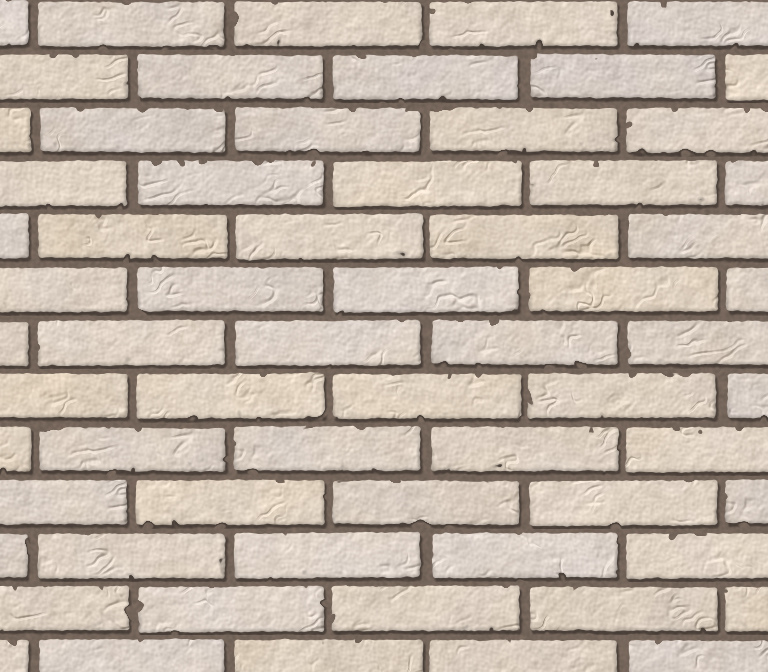
Give the GLSL for this texture, as a Shadertoy shader.

```glsl
// Pale hand-moulded bricks in running bond, with creased faces and recessed brown mortar.

vec2 hash2(vec2 p) {
    vec3 q = fract(p.xyx * vec3(.1031, .1030, .0973));
    q += dot(q, q.yzx + 33.33);
    return fract((q.xx + q.yz) * q.zy);
}

float corner(vec2 cell, vec2 f, vec2 o) {
    return dot(hash2(cell + o) * 2. - 1., f - o);
}

// Gradient noise, roughly -0.6 to 0.6
float noise(vec2 p) {
    vec2 i = floor(p), f = p - i;
    vec2 u = f * f * f * (f * (f * 6. - 15.) + 10.);
    return mix(mix(corner(i, f, vec2(0, 0)), corner(i, f, vec2(1, 0)), u.x),
               mix(corner(i, f, vec2(0, 1)), corner(i, f, vec2(1, 1)), u.x), u.y);
}

// Height of the clay face: dents, grain and slanted creases where it is worn
float faceHeight(vec2 p, float wear) {
    vec2 slant = vec2(dot(p, vec2(1.3, -.9)), dot(p, vec2(2., 3.2)));
    float line = abs(noise(slant + .5 * noise(p * 4.)));
    float worn = smoothstep(.08, .4, noise(p * 1.4 + 7.3) + wear);
    float crease = smoothstep(.11, 0., line) * worn;
    return .28 * noise(p * 5.) + .17 * noise(p * 13.) - .5 * crease;
}

float roundedBox(vec2 p, vec2 halfSize, float radius) {
    vec2 a = abs(p) - halfSize + radius;
    return length(max(a, 0.)) + min(max(a.x, a.y), 0.) - radius;
}

void mainImage(out vec4 fragColor, in vec2 fragCoord) {
    // One unit is one course high; y runs downwards
    vec2 uv = fragCoord / iResolution.xy;
    vec2 p = vec2(uv.x * 14.436 - .639, (1. - uv.y) * 12.632 + .056);
    float pixel = 12.632 / iResolution.y;

    // Running bond: every second course slides by half a brick
    float row = floor(p.y);
    float along = p.x / 3.688 - .5 * mod(row, 2.);
    vec2 id = vec2(floor(along), row);
    vec2 local = vec2((along - id.x - .5) * 3.688, p.y - row - .5);

    // Each brick differs in place, tilt and size
    vec2 place = hash2(id + 31.7) - .5;
    vec2 vary = hash2(id + 74.2) - .5;
    local -= place * vec2(.05, .025);
    local.y += local.x * vary.x * .016;
    vec2 halfSize = vec2(1.755, .415) + vary.yx * vec2(.04, .02);
    vec2 clay = local + floor(hash2(id + 12.9) * 60.) * 5.;

    // Ragged outline with a few chips
    float ragged = .03 * noise(clay * 3.) + .025 * noise(clay * 9.)
                 + .12 * smoothstep(.22, .55, noise(clay * 3.7 + 2.4));
    float d = roundedBox(local, halfSize, .06) + ragged;
    float shadowDist = roundedBox(local - vec2(.035, .06), halfSize, .06) + ragged;

    // Mortar, darkened below and to the right of the bricks
    float grit = noise(p * 13.) + .6 * noise(p * 5.);
    vec3 mortar = vec3(.455, .395, .352) * (1. + .13 * grit);
    mortar *= 1. - .36 * smoothstep(.035, -.025, shadowDist);

    // Face lit from the upper left
    float wear = .22 * smoothstep(.7, 1.7, local.x) * smoothstep(-.15, .4, local.y)
               + .12 * place.x;
    float relief = faceHeight(clay, wear) - faceHeight(clay - vec2(.03, .04), wear);
    float tone = .05 * noise(clay * 1.1) + .05 * noise(clay * 3.3)
               + .035 * noise(clay * 16.) + .035 * vary.x;
    vec3 brick = vec3(.862, .812, .760) + tone + .42 * clamp(relief, -.7, .2);
    brick += vec3(.008, .0, -.02) * (vary.y * 2. + noise(clay * .9 + 4.1));

    // Rolled edges: bright along the top and left, dim along the bottom and right
    float rim = smoothstep(-.09, .01, d);
    float away = smoothstep(-.3, .4, local.y) * .7 + .5 * smoothstep(1.6, 1.75, local.x);
    brick *= 1. + rim * mix(.01, -.27, min(away, 1.));

    vec3 color = mix(mortar, brick, smoothstep(.7 * pixel, -.7 * pixel, d));
    fragColor = vec4(clamp(color, 0., 1.), 1.);
}
```
